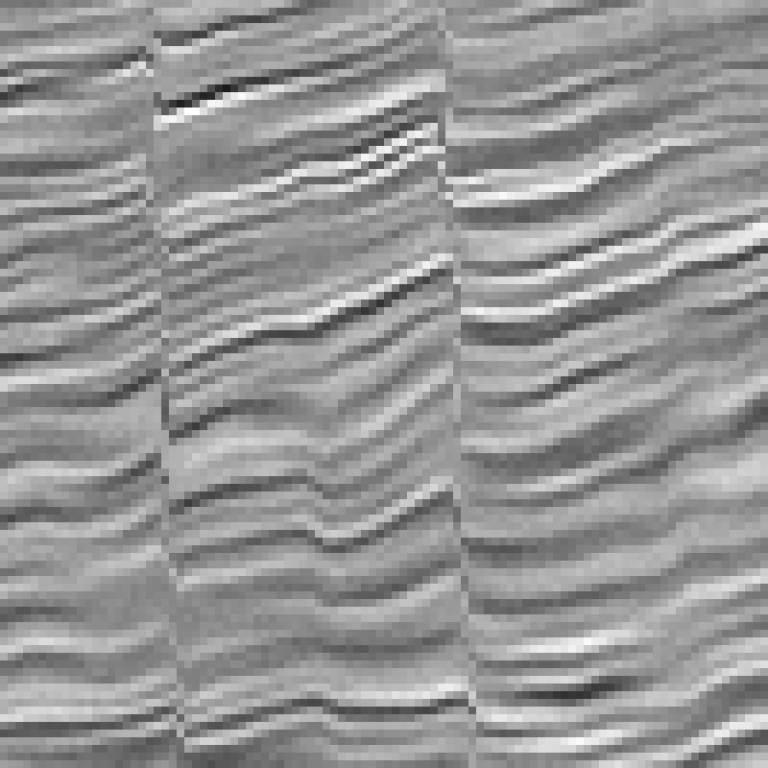
This texture is drawn by a WebGL 2 fragment shader. Its source:

```glsl
#version 300 es
precision highp float;

uniform vec2 u_resolution;
out vec4 fragColor;

const float CELLS = 100.0;          // mosaic cells across the canvas
const float MEAN_TONE = 0.582;
const float LAYER_CONTRAST = 0.235;
const float HORIZON_CONTRAST = 0.36;
const float BROAD_CONTRAST = 0.055;
const float GRAIN = 0.06;

const float DIP = 0.30;             // rise of the beds to the right
const float FAULT_LEAN = 0.045;     // sideways drift of faults with depth
const float FAULT_WIDTH = 0.010;
const vec4 FAULT_X = vec4(0.190, 0.572, 0.385, 0.850);
const vec4 FAULT_DROP = vec4(0.090, 0.080, 0.035, -0.014);

const int HORIZONS = 7;
const float HORIZON_DEPTH[HORIZONS] = float[](0.07, 0.30, 0.41, 0.495, 0.56, 0.72, 0.90);
const float HORIZON_POWER[HORIZONS] = float[](1.0, 0.5, 0.5, 0.85, 1.1, 0.85, 0.4);
const float HORIZON_WIDTH = 0.010;

float hash(vec2 p) {
    vec3 q = fract(p.xyx * vec3(0.1031, 0.1030, 0.0973));
    q += dot(q, q.yzx + 33.33);
    return fract((q.x + q.y) * q.z);
}

// Value noise from -1 to 1
float noise(vec2 p) {
    vec2 i = floor(p);
    vec2 f = fract(p);
    f = f * f * (3.0 - 2.0 * f);
    float low = mix(hash(i), hash(i + vec2(1, 0)), f.x);
    float high = mix(hash(i + vec2(0, 1)), hash(i + vec2(1, 1)), f.x);
    return 2.0 * mix(low, high, f.y) - 1.0;
}

// Height of a point before tilting and faulting; also how broken the rock is
float unfoldedHeight(vec2 p, out float broken) {
    float shift = DIP * p.x;
    float jag = 0.008 * noise(vec2(3.0, p.y * 16.0));
    broken = 0.0;
    for (int i = 0; i < 4; i++) {
        float across = p.x - FAULT_X[i] - FAULT_LEAN * (1.0 - p.y) - jag;
        float reach = i == 2 ? 1.0 - smoothstep(0.35, 0.6, p.y) : 1.0;
        float width = i < 2 ? FAULT_WIDTH : 2.2 * FAULT_WIDTH;
        shift -= reach * FAULT_DROP[i] * smoothstep(-width, width, across);
        float band = across / (2.0 * FAULT_WIDTH);
        broken += reach * exp(-band * band) * min(abs(FAULT_DROP[i]) * 12.0, 1.0);
    }
    float tilt = mix(0.45, 1.0, smoothstep(0.05, 0.55, p.y));
    tilt *= mix(1.0, 0.85, smoothstep(0.7, 1.0, p.y));

    // Arch climbing towards the second fault, then loose folds and ripples
    float ridge = (p.x - 0.56 - FAULT_LEAN * (1.0 - p.y)) / 0.07;
    float arch = 0.018 * exp(-ridge * ridge);
    float fold = 0.016 * noise(vec2(p.x * 7.0 + 3.0, p.y * 2.5));
    float ripple = 0.006 * noise(vec2(p.x * 20.0, p.y * 9.0 + 40.0));
    return p.y - tilt * (shift + arch) - fold - ripple;
}

// Bright crest with a dark trough just below
float wavelet(float t) {
    float trough = t + 1.7;
    return exp(-t * t) - 0.95 * exp(-trough * trough);
}

float sectionTone(vec2 cell) {
    vec2 p = (cell + 0.5) / CELLS;
    float broken;
    float d = unfoldedHeight(p, broken);

    // Fine beds: neighbouring noise levels subtracted to keep one stripe scale
    vec2 bed = vec2(p.x * 4.0 + 11.0, d * (50.0 + 10.0 * d) + 60.0);
    float layers = noise(bed) - noise(bed - vec2(0, 1));
    layers += 0.35 * noise(vec2(p.x * 14.0, bed.y * 1.2 + 90.0));
    float strength = 0.98 + 0.5 * noise(vec2(p.x * 4.0 + 5.0, d * 13.0 + 20.0));
    strength *= 1.0 - 0.25 * smoothstep(0.08, 0.14, p.y) * (1.0 - smoothstep(0.22, 0.36, p.y));

    // Bold horizons, fading in and out along their length
    float bold = 0.0;
    float cover = 0.0;
    for (int i = 0; i < HORIZONS; i++) {
        float t = (d - HORIZON_DEPTH[i]) / HORIZON_WIDTH;
        float presence = smoothstep(-0.7, 0.7, noise(vec2(p.x * 5.0, float(i) * 7.0 + 2.0)));
        float power = HORIZON_POWER[i] * mix(0.35, 1.0, presence);
        bold += power * wavelet(t);
        cover = max(cover, power * exp(-0.4 * (t + 0.8) * (t + 0.8)));
    }

    float signal = LAYER_CONTRAST * layers * strength * (1.0 - 0.7 * min(cover, 1.0));
    signal += HORIZON_CONTRAST * bold;
    signal *= 1.0 - 0.4 * min(broken, 1.0);
    // Soften the rare extremes
    signal /= 1.0 + 0.5 * abs(signal);

    float broad = BROAD_CONTRAST * noise(vec2(p.x * 3.0 + 70.0, d * 14.0 + 8.0));
    float grain = GRAIN * (hash(cell + 200.0) - 0.5);
    return clamp(MEAN_TONE + signal + broad + grain, 0.06, 1.0);
}

void main() {
    vec2 grid = gl_FragCoord.xy / u_resolution * CELLS;
    vec2 pixel = CELLS / u_resolution;

    // Blend the cells under this pixel by their covered area
    vec2 first = floor(grid - 0.5 * pixel);
    vec2 last = floor(grid + 0.5 * pixel);
    vec2 share = clamp((grid + 0.5 * pixel - last) / pixel, 0.0, 1.0);
    float lower = mix(sectionTone(first), sectionTone(vec2(last.x, first.y)), share.x);
    float upper = mix(sectionTone(vec2(first.x, last.y)), sectionTone(last), share.x);
    fragColor = vec4(vec3(mix(lower, upper, share.y)), 1.0);
}
```
